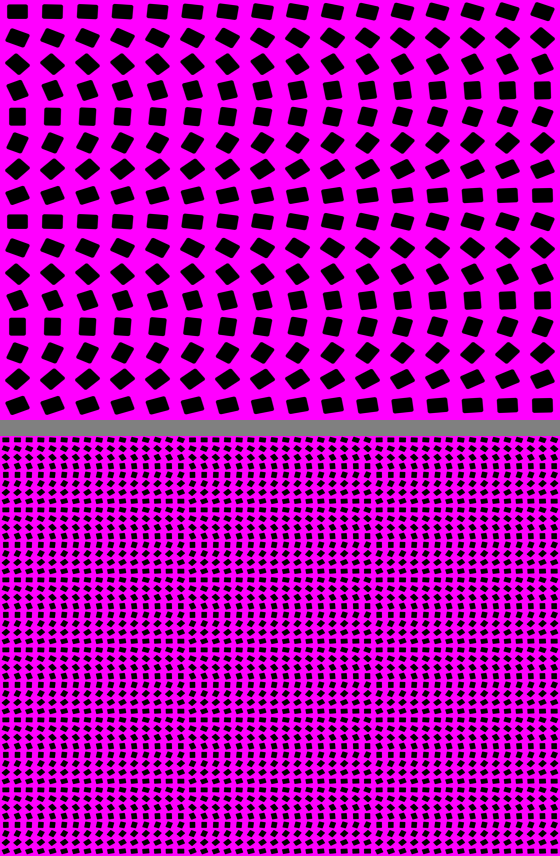
Top: one tile. Bottom: repeated 3 by 3.
Give the GLSL for this pattern, as a WebGL 2 fragment shader.

```glsl
#version 300 es
precision highp float;
// A 16 by 16 grid of black rounded blocks on magenta. Each block turns a little
// further than the one before it in reading order, making one full turn in all.
// Rotation happens in a slightly widened space, so the blocks shear as they turn.

uniform vec2 u_resolution;
out vec4 fragColor;

const float TAU = 6.2831853;

float roundedBox(vec2 p, vec2 halfSize, float radius) {
    vec2 q = abs(p) - halfSize + radius;
    return length(max(q, 0.0)) + min(max(q.x, q.y), 0.0) - radius;
}

void main() {
    const float repeats = 16.0;
    vec2 grid = gl_FragCoord.xy / u_resolution * repeats;
    vec2 cell = floor(grid);

    // Position within the cell, in cell heights; blocks sit just above the middle
    vec2 local = (fract(grid) - vec2(0.5, 0.5556)) * vec2(1.155, 1.0);

    // Clockwise turn, counted left to right and then top to bottom
    float order = (repeats - 1.0 - cell.y) * repeats + cell.x;
    float angle = TAU * order / (repeats * repeats);
    float c = cos(angle), s = sin(angle);
    vec2 turned = vec2(c * local.x - s * local.y, s * local.x + c * local.y);

    // Block with an edge about one pixel soft
    float dist = roundedBox(turned, vec2(0.342, 0.276), 0.075);
    float pixel = repeats / u_resolution.y;
    float block = 1.0 - smoothstep(-0.7 * pixel, 0.7 * pixel, dist);

    vec3 magenta = vec3(1.0, 0.0, 1.0);
    vec3 black = vec3(0.0);
    fragColor = vec4(mix(magenta, black, block), 1.0);
}
```
